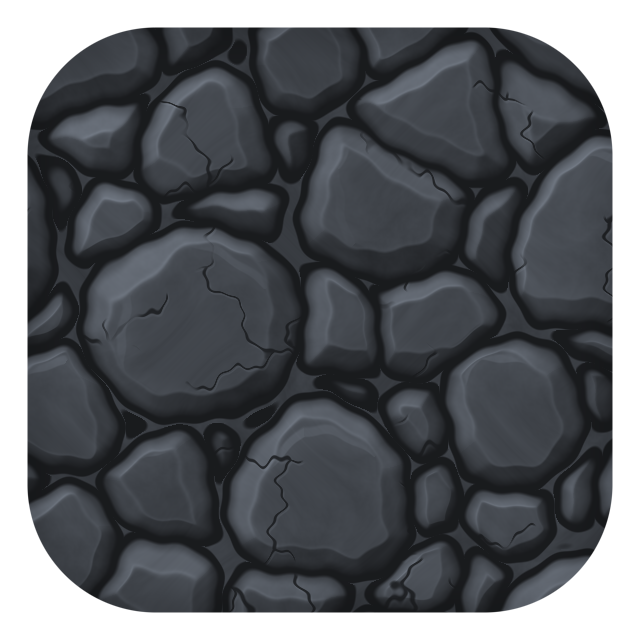
Reproduce this texture procedurally as a three.js fragment shader.

```glsl
varying vec2 vUv;

const float TAU = 6.28318;
const float GRID = 7.0;             // stone sites across the tile
const float CRACK_GRID = 6.0;       // fracture cells across the tile
const float SIZE_SPREAD = 1.7;      // extra reach of the largest stones
const float CORNER_SHARPNESS = 10.0;
const float FACET_SHARPNESS = 14.0;
const float GAP_WIDTH = 0.03;
const float CRACK_WIDTH = 0.022;
const float PANEL_HALF = 0.457;
const float PANEL_RADIUS = 0.2;
const vec2 LIGHT = vec2(-0.5, 0.866);
const vec3 STONE_TINT = vec3(0.94, 1.0, 1.09);
const vec3 MARGIN_COLOUR = vec3(1.0);
const float FACE_TONE = 0.298;
const float GAP_TONE = 0.105;

vec3 hash3(vec2 p) {
  vec3 q = fract((p.xyx + 17.0) * vec3(0.1031, 0.1030, 0.0973));
  q += dot(q, q.yxz + 33.33);
  return fract((q.xxy + q.yzz) * q.zyx);
}

// Site position in xy, power weight in z; wraps at the tile border.
vec3 stoneSite(vec2 cell) {
  vec3 h = hash3(mod(cell, GRID));
  return vec3(cell + 0.1 + 0.8 * h.xy, SIZE_SPREAD * pow(h.z, 2.5));
}

// Layered sines with whole-number frequencies.
float mottle(vec2 uv) {
  vec2 p = uv * TAU;
  p += 0.35 * sin(p.yx * 3.0 + vec2(1.0, 4.0));
  float sum = 0.0;
  float amp = 0.5;
  float freq = 5.0;
  for (int i = 0; i < 4; i++) {
    sum += amp * sin(p.x * freq + 2.0 * sin(p.y * (freq - 2.0)))
               * sin(p.y * (freq + 1.0) + 2.0 * sin(p.x * (freq - 1.0)));
    amp *= 0.6;
    freq = freq * 2.0 + 1.0;
  }
  return sum;
}

// Difference of the two nearest cellular distances, zero on a fracture.
float fracture(vec2 uv) {
  vec2 p = uv * CRACK_GRID + 0.06 * sin(TAU * uv.yx * 13.0)
         + 0.02 * sin(TAU * uv.yx * 37.0);
  vec2 base = floor(p);
  vec2 nearest = vec2(9.0);
  for (int y = -1; y <= 1; y++) {
    for (int x = -1; x <= 1; x++) {
      vec2 cell = base + vec2(float(x), float(y));
      float d = length(cell + hash3(mod(cell, CRACK_GRID) + 40.0).xy - p);
      nearest = d < nearest.x ? vec2(d, nearest.x) : vec2(nearest.x, min(nearest.y, d));
    }
  }
  return nearest.y - nearest.x;
}

float stoneTone(vec2 uv) {
  vec2 p = uv * GRID + 0.05 * sin(TAU * uv.yx * 5.0 + 1.0) + 0.015 * sin(TAU * uv.yx * 17.0);

  // Find the owning stone of a power diagram.
  vec2 home = floor(p);
  vec3 site = vec3(0.0);
  float best = 99.0;
  for (int y = -3; y <= 3; y++) {
    for (int x = -3; x <= 3; x++) {
      vec2 cell = floor(p) + vec2(float(x), float(y));
      vec3 s = stoneSite(cell);
      float power = dot(p - s.xy, p - s.xy) - s.z;
      if (power < best) { best = power; site = s; home = cell; }
    }
  }
  vec3 rnd = hash3(mod(home, GRID) + 80.0);
  float radius = 0.45 + sqrt(site.z);

  // Blend its straight sides into a rounded outline and bevel facets.
  float edgeSum = 1e-9;
  float facetSum = 1e-9;
  vec2 facing = vec2(0.0);
  for (int y = -3; y <= 3; y++) {
    for (int x = -3; x <= 3; x++) {
      if (x == 0 && y == 0) continue;
      vec2 cell = home + vec2(float(x), float(y));
      vec3 s = stoneSite(cell);
      vec2 away = s.xy - site.xy;
      float span = max(length(away), 0.05);
      float side = (dot(p - s.xy, p - s.xy) - s.z - best) / (2.0 * span);
      float bevel = (0.09 + 0.12 * radius) * (0.6 + 0.8 * fract(rnd.x + hash3(mod(cell, GRID)).y));
      float w = exp(-FACET_SHARPNESS * side / bevel);
      edgeSum += exp(-CORNER_SHARPNESS * side);
      facetSum += w;
      facing += w * away / span;
    }
  }
  float edge = -log(edgeSum) / CORNER_SHARPNESS;
  float facet = -log(facetSum) / FACET_SHARPNESS;
  float lit = dot(facing / facetSum, LIGHT);

  // Flat face, with a slow falloff away from the light.
  vec2 local = p - site.xy;
  float tone = FACE_TONE + 0.04 * (rnd.y - 0.5) + 0.035 * dot(local, LIGHT) / radius;

  // Worn inner plateau on the larger stones.
  vec2 q = local - 0.15 * radius * (rnd.zx - 0.5);
  float wedge = TAU / 6.0;
  float angle = atan(q.y, q.x) - rnd.z * TAU;
  float sector = floor(0.5 + angle / wedge) * wedge;
  float ring = mix(cos(angle - sector), 1.0, 0.4) * length(q) - 0.46 * radius;
  float ringLit = dot(vec2(cos(sector + rnd.z * TAU), sin(sector + rnd.z * TAU)), LIGHT);
  float band = smoothstep(-0.012, 0.012, ring) * (1.0 - smoothstep(0.08, 0.12, ring));
  float inner = smoothstep(0.25, 0.4, site.z) * smoothstep(1.0, 1.2, facet);
  tone += inner * band * (ringLit > 0.0 ? 0.065 : 0.03) * ringLit;
  tone -= inner * 0.02 * (1.0 - smoothstep(-0.25, 0.02, ring));

  // Bevel, its bright ridge, and contact shadow.
  float rim = 1.0 - smoothstep(0.94, 1.06, facet);
  tone += rim * (lit > 0.0 ? 0.115 * lit : 0.1 * lit - 0.01);
  float ridge = (facet - 1.0) / 0.09;
  tone += exp(-ridge * ridge) * (0.025 + 0.025 * lit);
  float grain = mottle(uv);
  tone += 0.02 * grain;
  tone *= mix(0.62, 1.0, smoothstep(0.0, 0.15, edge));

  // Fractures with a lit lower lip, on some stones only.
  float mask = step(0.45, rnd.z) * smoothstep(-0.1, 0.15, sin(TAU * (uv.x * 3.0 + rnd.x)) + sin(TAU * (uv.y * 4.0 + rnd.y)));
  float line = 1.0 - smoothstep(CRACK_WIDTH * 0.4, CRACK_WIDTH * 1.6, fracture(uv));
  float lip = 1.0 - smoothstep(0.0, CRACK_WIDTH * 2.0, fracture(uv + LIGHT * 0.004));
  tone += 0.04 * mask * lip;
  tone = mix(tone, GAP_TONE, 0.85 * mask * line);

  // Dark joints, with pebbles where three stones meet.
  tone = mix(GAP_TONE, tone, smoothstep(GAP_WIDTH - 0.02, GAP_WIDTH + 0.025, edge));
  float pebble = 1.0 - smoothstep(-0.055, -0.035, edge);
  return mix(tone, 0.24 + 0.03 * grain, pebble);
}

void main() {
  vec2 corner = abs(vUv - 0.5) - PANEL_HALF + PANEL_RADIUS;
  float panel = length(max(corner, 0.0)) + min(max(corner.x, corner.y), 0.0) - PANEL_RADIUS;
  float tone = stoneTone(vUv) * mix(1.0, 0.88, smoothstep(-0.06, 0.0, panel));
  vec3 colour = mix(STONE_TINT * tone, MARGIN_COLOUR, smoothstep(-0.0012, 0.0012, panel));
  gl_FragColor = vec4(colour, 1.0);
}
```
